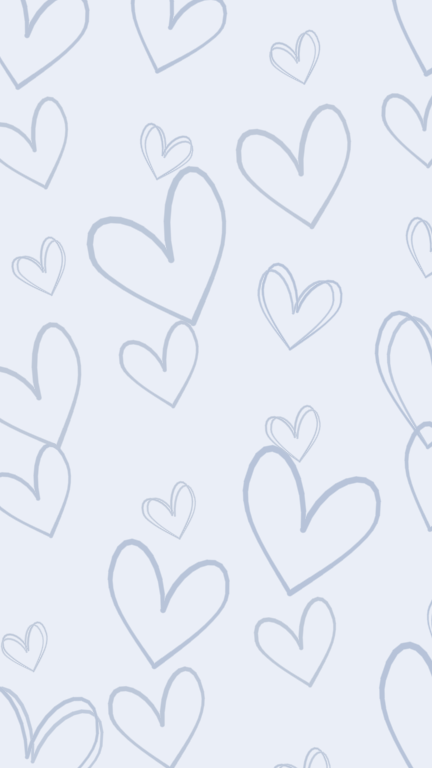
Reproduce this pattern procedurally as a Shadertoy shader.

```glsl
float hash(vec2 p) {
    vec3 a = fract(vec3(p.xyx) * vec3(0.1031, 0.1030, 0.0973));
    a += dot(a, a.yzx + 33.33);
    return fract((a.x + a.y) * a.z);
}

vec2 rotate(vec2 p, float a) {
    float c = cos(a), s = sin(a);
    return vec2(c * p.x - s * p.y, s * p.x + c * p.y);
}

vec2 cubic(vec2 a, vec2 b, vec2 c, vec2 d, float t) {
    float u = 1.0 - t;
    return u * u * u * a + 3.0 * u * u * t * b + 3.0 * u * t * t * c + t * t * t * d;
}

// Half a heart of unit height: notch to flank for t < 1, flank to tip beyond
vec2 heartPoint(float t, float lift) {
    vec2 flank = vec2(0.52, 0.25);
    vec2 p = t < 1.0
        ? cubic(vec2(0.0), vec2(0.07, 0.5), vec2(0.5, 0.74), flank, t)
        : cubic(flank, vec2(0.53, 0.02), vec2(0.23, -0.26), vec2(0.0, -0.5), t - 1.0);
    return p * vec2(1.0 - 0.4 * lift, p.y > 0.0 ? 1.0 + lift : 1.0);
}

// Signed distance to a pen stroke that swells along the inner lobe
float heartStroke(vec2 p, float lean, float halfWidth) {
    float d = 1e3;
    for (int s = -1; s <= 1; s += 2) {
        float lift = 0.45 * lean * float(s);
        vec2 q = vec2(p.x * float(s), p.y);
        vec2 a = heartPoint(0.0, lift);
        for (int i = 1; i <= 22; i++) {
            float t = float(i) / 11.0;
            vec2 b = heartPoint(t, lift);
            vec2 ab = b - a;
            float h = clamp(dot(q - a, ab) / dot(ab, ab), 0.0, 1.0);
            float swell = 0.93 + 0.25 * sin(3.14 * t + 0.5 * float(s));
            d = min(d, length(q - a - ab * h) - halfWidth * swell);
            a = b;
        }
    }
    return d;
}

void mainImage(out vec4 fragColor, in vec2 fragCoord) {
    vec2 p = fragCoord / iResolution.x;
    float pixel = 1.0 / iResolution.x;
    vec2 cellSize = vec2(0.315, 0.275);
    vec2 home = floor((p + vec2(0.08, 0.1)) / cellSize);
    vec3 color = vec3(0.918, 0.933, 0.968);

    for (int j = -1; j <= 1; j++)
    for (int i = -1; i <= 1; i++) {
        vec2 id = home + vec2(i, j);
        float r1 = hash(id + 17.3), r2 = hash(id + 41.7);
        float r3 = hash(id + 73.1), r4 = hash(id + 95.9);

        // Large, medium and small hearts take turns across the grid
        float kind = mod(id.x + 2.0 * id.y, 3.0);
        float size = kind < 0.5 ? mix(0.24, 0.31, r1)
                   : kind < 1.5 ? mix(0.165, 0.22, r1) : mix(0.1, 0.125, r1);
        vec2 jitter = (vec2(r2, r3) - 0.5) * (0.37 - size) * 0.45;
        vec2 center = (id + 0.5) * cellSize - vec2(0.08, 0.1) + jitter;
        center.y += 0.05 * sin(id.x * 2.4);

        float lean = (r4 < 0.5 ? -1.0 : 1.0) * mix(0.08, 0.48, r2);
        vec2 q = rotate(p - center, -lean) / size;
        if (length(q) > 0.9) continue;

        // Small hearts and some others are sketched twice around the tip
        bool sketched = kind > 1.5 || r3 < 0.28;
        float halfWidth = (0.0012 + 0.0175 * size) * (sketched ? 0.66 : 1.0);
        float ink = 0.0;
        for (int k = 0; k < 2; k++) {
            if (k == 1 && !sketched) break;
            vec2 tip = vec2(0.0, -0.5);
            float n = float(k);
            vec2 s = rotate(q - tip, n * mix(-0.1, 0.1, step(0.5, r1))) / (1.0 - 0.055 * n) + tip;
            float d = heartStroke(s, lean, halfWidth / size) * size;
            ink = max(ink, smoothstep(pixel, -pixel, d) * (1.0 - 0.12 * n));
        }
        vec3 inkColor = mix(vec3(0.715, 0.765, 0.85), vec3(0.745, 0.785, 0.85), r4);
        color = mix(color, inkColor, ink);
    }
    fragColor = vec4(color, 1.0);
}
```
